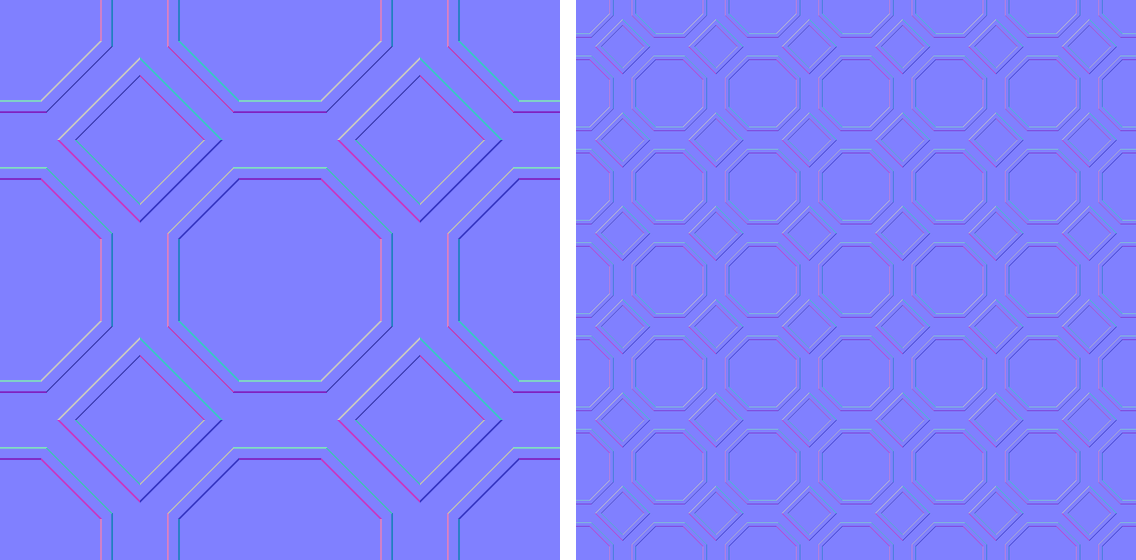
Left, the tile; right, the same tile 3 across and 3 down.
A WebGL 2 fragment shader for this texture map:

```glsl
#version 300 es
precision highp float;

uniform vec2 u_resolution;
out vec4 fragColor;

// Lengths are in units of one repeat.
const float REPEATS = 2.0;
const float OCT_OUTER_HALF = 0.4004;
const float OCT_OUTER_DIAG = 0.5660;
const float OCT_INNER_HALF = 0.3607;
const float OCT_INNER_DIAG = 0.5071;
const float DIAMOND_OUTER = 0.2917;
const float DIAMOND_INNER = 0.2300;
const float NO_SIDES = 1.0;        // straight sides too far out to cut a diamond

// Line profiles: width, sideways tilt of the normal.
const vec2 STRAIGHT = vec2(0.0050, 0.92);
const vec2 SOFT = vec2(0.0056, 0.88);
const vec2 SHARP = vec2(0.0036, 0.98);
const vec3 FLAT_NORMAL = vec3(0.0, 0.0, 1.0);

vec3 encodeNormal(vec3 n) {
    return n * 0.5 + 0.5;
}

// Draws the bevel along a square whose corners are cut at |x| + |y| = diag.
vec3 bevel(vec3 color, vec2 p, float halfSize, float diag,
           float facing, vec2 diagProfile, float pixel) {
    vec2 a = abs(p);
    vec2 side = vec2(p.x < 0.0 ? -1.0 : 1.0, p.y < 0.0 ? -1.0 : 1.0);
    float straightDist = max(a.x, a.y) - halfSize;
    float diagDist = (a.x + a.y - diag) * inversesqrt(2.0);

    // The nearer edge sets direction and profile.
    bool onDiag = diagDist > straightDist;
    vec2 axis = a.x > a.y ? vec2(1.0, 0.0) : vec2(0.0, 1.0);
    vec2 outward = side * (onDiag ? vec2(inversesqrt(2.0)) : axis);
    vec2 profile = onDiag ? diagProfile : STRAIGHT;

    // The red channel runs opposite to x.
    vec2 tilt = vec2(-outward.x, outward.y) * facing * profile.y;
    vec3 normal = vec3(tilt, sqrt(1.0 - dot(tilt, tilt)));

    float dist = abs(max(straightDist, diagDist));
    float coverage = clamp((0.5 * profile.x - dist) / pixel + 0.5, 0.0, 1.0);
    return mix(color, encodeNormal(normal), coverage);
}

void main() {
    vec2 cell = gl_FragCoord.xy / u_resolution * REPEATS;
    float pixel = REPEATS / min(u_resolution.x, u_resolution.y);
    vec2 octagon = fract(cell + 0.5) - 0.5;
    vec2 diamond = fract(cell) - 0.5;
    vec3 color = encodeNormal(FLAT_NORMAL);

    // Octagons around the cell corners
    color = bevel(color, octagon, OCT_OUTER_HALF, OCT_OUTER_DIAG, 1.0, SHARP, pixel);
    color = bevel(color, octagon, OCT_INNER_HALF, OCT_INNER_DIAG, -1.0, SOFT, pixel);

    // Diamonds at the cell centres
    color = bevel(color, diamond, NO_SIDES, DIAMOND_OUTER, 1.0, SOFT, pixel);
    color = bevel(color, diamond, NO_SIDES, DIAMOND_INNER, -1.0, SHARP, pixel);

    fragColor = vec4(color, 1.0);
}
```
